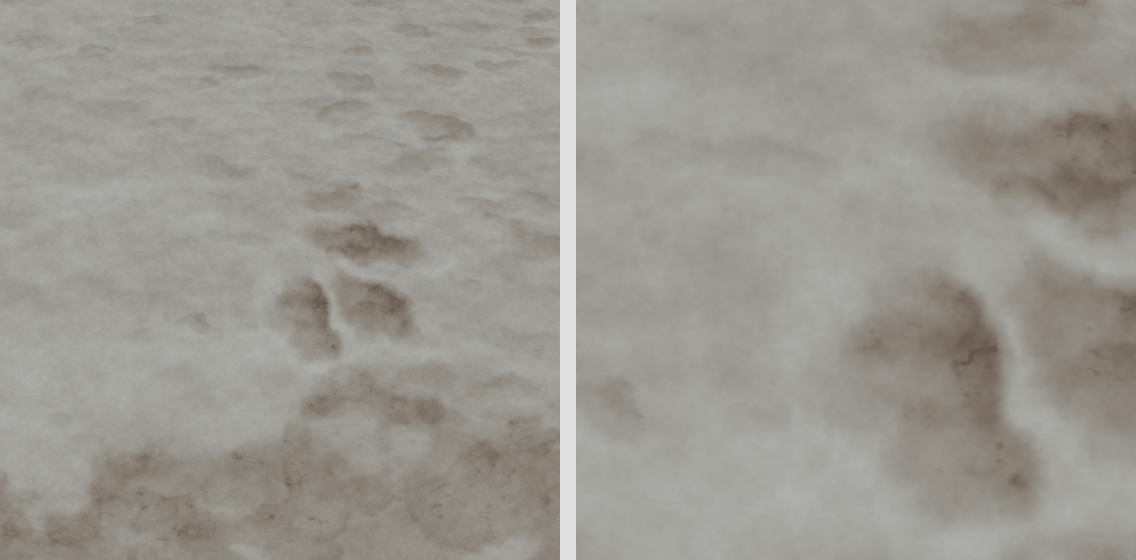
Left: the whole. Right: its middle third, enlarged.
A WebGL 1 fragment shader for this texture:

```glsl
precision highp float;
// Trampled, thawing snow over sand, seen at a slant: two layers of dents scattered
// in perspective, a few deep prints, and a bare sandy shore with shaded ledges.
// Every part adds to one "thaw" tone, which a five-colour ramp then paints.

uniform vec2 u_resolution;

vec2 hash2(vec2 p) {
  vec3 q = fract(p.xyx * vec3(0.1031, 0.1030, 0.0973));
  q += dot(q, q.yzx + 33.33);
  return fract((q.xx + q.yz) * q.zy);
}

vec2 gradientAt(vec2 cell) {
  float a = 6.2832 * hash2(cell).x;
  return vec2(cos(a), sin(a));
}

// Gradient noise, roughly -0.7 to 0.7
float noise(vec2 p) {
  vec2 i = floor(p), f = fract(p);
  vec2 u = f * f * f * (f * (f * 6.0 - 15.0) + 10.0);
  vec2 e = vec2(1.0, 0.0);
  float low = mix(dot(gradientAt(i), f), dot(gradientAt(i + e), f - e), u.x);
  float high = mix(dot(gradientAt(i + e.yx), f - e.yx),
                   dot(gradientAt(i + 1.0), f - 1.0), u.x);
  return mix(low, high, u.y);
}

float fbm(vec2 p) {
  float sum = 0.0, amp = 0.6;
  for (int i = 0; i < 5; i++) {
    sum += amp * noise(p);
    p = mat2(1.6, 1.2, -1.2, 1.6) * p + 7.3;
    amp *= 0.52;
  }
  return sum;
}

vec2 warp(vec2 p) {
  return vec2(fbm(p), fbm(p + 41.7));
}

// Hollow with a dark upper wall and a pale lower lip
float dent(vec2 offset, vec2 size, float angle) {
  float c = cos(angle), s = sin(angle);
  vec2 q = vec2(c * offset.x + s * offset.y, c * offset.y - s * offset.x) / size;
  float r = length(q);
  float cavity = 1.0 - smoothstep(0.62, 1.1, r);
  float wall = smoothstep(-0.4, 0.75, q.y);
  float ring = (r - 1.22) * 4.5;
  float lip = exp(-ring * ring) * (1.0 - smoothstep(-0.5, 0.4, q.y));
  return cavity * (0.45 + 0.55 * wall) - 0.22 * lip;
}

// One random dent per ground cell
float scatteredDents(vec2 p, float seed) {
  vec2 home = floor(p);
  float sum = 0.0;
  for (int y = -1; y <= 1; y++) {
    for (int x = -1; x <= 1; x++) {
      vec2 cell = home + vec2(float(x), float(y));
      vec2 place = hash2(cell + seed), kind = hash2(cell + seed + 54.0);
      vec2 size = mix(vec2(0.22, 0.15), vec2(0.62, 0.36), kind.x);
      float depth = 0.15 + 0.85 * kind.y * kind.y;
      sum += depth * dent(p - cell - place, size, 1.4 * (place.x - 0.6));
    }
  }
  return sum;
}

// Three deep prints fanned around a hub
float deepPrints(vec2 p, vec2 hub) {
  float sum = 0.0;
  for (int i = 0; i < 3; i++) {
    float k = float(i);
    float a = 0.87 - 1.52 * k;
    vec2 centre = hub + 0.09 * vec2(cos(a), sin(a));
    vec2 size = vec2(0.125 - 0.022 * k, 0.04 + 0.004 * k);
    sum += dent(p - centre, size, -0.15 - 0.45 * k);
  }
  return sum;
}

// Soft shadow below a contour of a height field
float ledge(float height, float falloff) {
  return smoothstep(-0.05, 0.05, height) * exp(-max(height, 0.0) * falloff);
}

vec3 thawRamp(float t) {
  vec3 c = mix(vec3(0.65, 0.65, 0.63), vec3(0.61, 0.60, 0.58), clamp(t * 4.0, -0.7, 1.0));
  c = mix(c, vec3(0.57, 0.55, 0.51), clamp(t * 4.0 - 1.0, 0.0, 1.0));
  c = mix(c, vec3(0.53, 0.49, 0.45), clamp(t * 4.0 - 2.0, 0.0, 1.0));
  return mix(c, vec3(0.46, 0.41, 0.37), clamp(t * 4.0 - 3.0, 0.0, 1.8));
}

void main() {
  vec2 uv = gl_FragCoord.xy / u_resolution;
  float nearness = 1.0 / (1.9 - uv.y);
  vec2 ground = vec2(uv.x - 0.5, 2.2) * nearness;
  vec2 bent = uv + 0.05 * warp(uv * 10.0);

  // Snow: broad mottling and low drifts lit from above
  float drift = fbm(ground * 13.0) - fbm(ground * 13.0 + vec2(0.06, 0.25));
  float tone = 0.08 + 0.32 * fbm(ground * 6.0 + 3.0) + 0.36 * drift
             + 0.05 * uv.y + 0.07 * uv.x;

  // Hollows, browner towards the right
  vec2 ruffle = warp(ground * 16.0);
  float hollows = scatteredDents(ground * 9.0 + 0.42 * ruffle, 17.0)
                + 0.6 * scatteredDents(ground * 14.0 + 0.5 * ruffle.yx, 133.0);
  float prints = deepPrints(bent, vec2(0.6, 0.5));

  // Bare sand below a wandering, ragged shore, with leftover snow
  float shore = 0.19 + 0.1 * uv.x + 0.22 * noise(uv * vec2(4.2, 2.5) + 5.0)
              + 0.06 * fbm(uv * 24.0) - bent.y;
  float leftover = smoothstep(0.1, 0.36, fbm(uv * vec2(5.0, 6.5) + 23.0));
  float bare = smoothstep(-0.05, 0.04, shore) * (1.0 - 0.85 * leftover);
  float fold = fbm(uv * vec2(3.5, 5.5) + 11.0);
  float sand = 0.5 + 0.36 * fbm(uv * 9.0 + 31.0) + 0.3 * ledge(fold, 9.0)
             + 0.24 * ledge(shore, 16.0);

  tone += hollows * (0.25 + 0.27 * uv.x) * (1.0 - 0.6 * bare);
  tone += prints * (0.78 + 0.5 * fbm(uv * 20.0));
  tone = mix(tone, max(sand, tone), bare);

  // Cracks and crumbs gather in hollows; fine grain everywhere
  float dirt = clamp(0.7 * hollows + prints + 0.6 * bare, 0.0, 1.0);
  float seam = abs(fbm(uv * vec2(9.0, 16.0) + 61.0));
  float rough = fbm(uv * 34.0 + 9.0);
  tone += 0.3 * dirt * dirt * (1.0 - smoothstep(0.0, 0.05, seam)) * smoothstep(-0.1, 0.3, rough);
  tone += smoothstep(0.24, 0.5, fbm(ground * 75.0)) * (0.08 + 0.25 * dirt);
  tone += (0.13 + 0.16 * dirt) * rough;
  tone += 0.14 * fbm(uv * 85.0) + 0.06 * noise(uv * 210.0);

  gl_FragColor = vec4(thawRamp(tone), 1.0);
}
```
